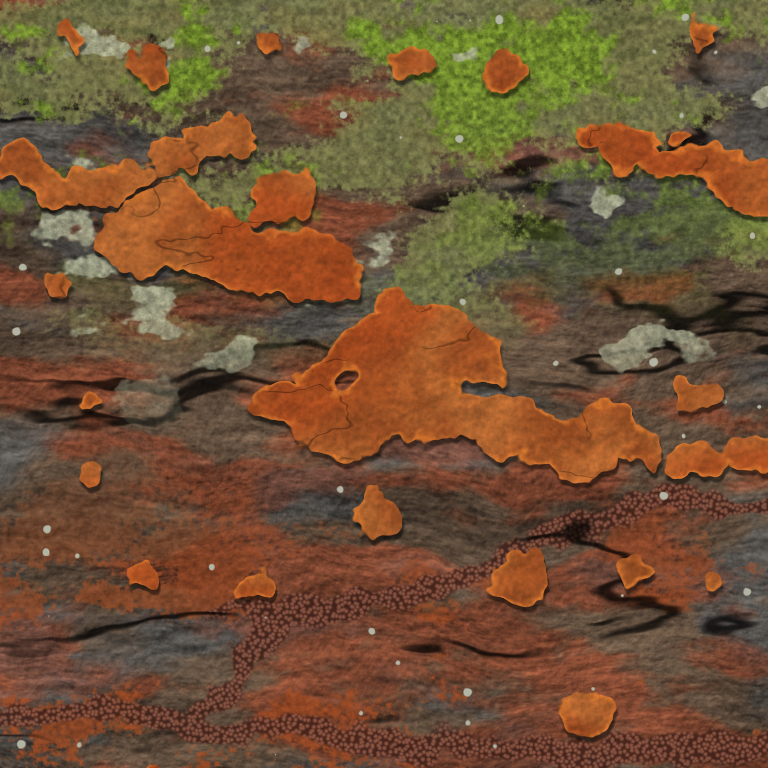
This texture is drawn by a Shadertoy shader. Its source:

```glsl
float hash(vec2 p) {
    vec3 q = fract(vec3(p.xyx) * 0.1031);
    q += dot(q, q.yzx + 33.33);
    return fract((q.x + q.y) * q.z);
}

vec2 hash2(vec2 p) { return vec2(hash(p), hash(p + 71.3)); }

float noise(vec2 p) {
    vec2 i = floor(p), f = fract(p);
    f = f * f * (3.0 - 2.0 * f);
    return mix(mix(hash(i), hash(i + vec2(1, 0)), f.x),
               mix(hash(i + vec2(0, 1)), hash(i + vec2(1, 1)), f.x), f.y);
}

float fbm(vec2 p) {
    float sum = 0.0, amp = 0.516;
    for (int i = 0; i < 5; i++) {
        sum += amp * noise(p);
        p = mat2(1.6, 1.2, -1.2, 1.6) * p + 5.7;
        amp *= 0.5;
    }
    return sum;
}

// Distance to the nearest jittered grain centre, in cells
float grains(vec2 p) {
    float d = 1.0;
    for (int k = 0; k < 9; k++) {
        vec2 cell = floor(p) + vec2(k % 3 - 1, k / 3 - 1);
        d = min(d, length(p - cell - hash2(cell)));
    }
    return d;
}

float blob(vec2 p, vec2 centre, vec2 radius) {
    return (length((p - centre) / radius) - 1.0) * min(radius.x, radius.y);
}

// Row of overlapping blobs from a to b
float chain(vec2 p, vec2 a, vec2 b, vec2 radiusA, vec2 radiusB, int count) {
    float d = 1.0;
    for (int i = 0; i < count; i++) {
        float t = float(i) / float(count - 1);
        vec2 jitter = hash2(a * 90.0 + float(i) * 3.7) - 0.5;
        vec2 radius = mix(radiusA, radiusB, t) * (1.0 + 0.4 * jitter.x);
        d = min(d, blob(p, mix(a, b, t) + jitter * vec2(0.02, 0.03), radius));
    }
    return d;
}

// Signed distance to the orange crust, negative inside
float crust(vec2 p) {
    vec2 w = p + 0.065 * (vec2(fbm(p * 9.0), fbm(p * 9.0 + 31.0)) - 0.5);
    w += 0.014 * (vec2(noise(p * 60.0), noise(p * 60.0 + 17.0)) - 0.5);
    float d = blob(w, vec2(0.52, 0.52), vec2(0.135, 0.085));
    d = min(d, chain(w, vec2(0.39, 0.46), vec2(0.98, 0.4), vec2(0.065, 0.04), vec2(0.036, 0.024), 10));
    d = min(d, chain(w, vec2(0.18, 0.71), vec2(0.44, 0.64), vec2(0.055, 0.038), vec2(0.05, 0.04), 6));
    d = min(d, chain(w, vec2(0.03, 0.77), vec2(0.17, 0.75), vec2(0.04, 0.028), vec2(0.035, 0.024), 4));
    d = min(d, chain(w, vec2(0.23, 0.79), vec2(0.31, 0.84), vec2(0.035, 0.025), vec2(0.035, 0.03), 3));
    d = min(d, chain(w, vec2(0.78, 0.81), vec2(1.0, 0.74), vec2(0.035, 0.018), vec2(0.045, 0.024), 6));
    d = max(d, -blob(w, vec2(0.44, 0.515), vec2(0.012, 0.018)));
    d = max(d, -blob(w, vec2(0.63, 0.49), vec2(0.028, 0.01)));
    for (int k = 0; k < 9; k++) {
        vec2 cell = floor(w * 7.0) + vec2(k % 3 - 1, k / 3 - 1);
        vec2 r = hash2(cell + 12.0);
        vec2 radius = mix(0.012, 0.042, r.y * r.y) * vec2(1.15, 0.95);
        float rare = cell.y < 2.0 ? 0.3 : 0.58;
        if (r.x < rare) d = min(d, blob(w, (cell + 0.2 + 0.6 * hash2(cell + 40.0)) / 7.0, radius));
    }
    return d + 0.004 * (noise(p * 130.0) - 0.5);
}

float barkHeight(vec2 p) {
    return 0.5 * fbm(p * vec2(5, 15)) + 0.35 * fbm(p * vec2(26, 85) + 7.0) + 0.2 * fbm(p * 130.0);
}

void mainImage(out vec4 fragColor, in vec2 fragCoord) {
    vec2 p = fragCoord / iResolution.y;
    vec2 q = p + 0.07 * (vec2(fbm(p * 4.0), fbm(p * 4.0 + 9.0)) - 0.5);
    float fine = fbm(p * 170.0);
    float blotch = fbm(p * vec2(5, 9) + 20.0);

    // Bark with horizontal fibres, lit from above
    float height = barkHeight(q);
    float light = height - barkHeight(q + vec2(-0.001, 0.003));
    float tone = 0.45 + 1.3 * (height - 0.52) + 1.9 * light + 0.35 * (fine - 0.5);
    vec3 col = mix(vec3(0.19, 0.15, 0.12), vec3(0.54, 0.44, 0.35), clamp(tone, 0.0, 1.0));
    col = mix(col, col.ggg * vec3(1.06, 1.02, 0.97), smoothstep(0.48, 0.65, fbm(q * vec2(5, 12) + 50.0)));

    // Reddish and orange stains, mostly low down
    float low = smoothstep(0.5, 0.1, p.y);
    float stain = smoothstep(0.5, 0.66, fbm(q * vec2(7, 16) + 80.0) + 0.05 * low);
    col = mix(col, col * vec3(1.3, 0.9, 0.78), stain);
    float rust = smoothstep(0.56, 0.66, fbm(q * vec2(7, 13) + 33.0) + 0.25 * (fine - 0.5)) * low;
    col = mix(col, vec3(0.57, 0.27, 0.13) * (0.75 + 0.5 * fine), 0.85 * rust);

    // Granular red-brown veins
    vec2 v = p + 0.08 * (vec2(fbm(p * 7.0 + 3.0), fbm(p * 7.0 + 14.0)) - 0.5);
    float upper = abs(v.y - mix(0.22, 0.35, smoothstep(0.4, 1.0, v.x))) + 0.3 * max(0.36 - v.x, 0.0);
    float lower = abs(v.y - 0.07 + 0.05 * v.x);
    float branch = abs(v.x - 0.28 - 0.6 * (v.y - 0.07)) + max(abs(v.y - 0.14) - 0.08, 0.0);
    float vein = min(min(upper, lower), branch) + 0.02 * (noise(p * 45.0) - 0.5);
    float grain = grains(p * 170.0);
    vec3 veinColor = mix(vec3(0.54, 0.33, 0.26), vec3(0.25, 0.13, 0.1), smoothstep(0.1, 0.75, grain));
    col = mix(col, veinColor, 0.9 * smoothstep(0.022, 0.013, vein));

    // Deep cracks
    float crack = abs(fbm(q * vec2(1.8, 8) + 3.0) - 0.5);
    float open = smoothstep(0.4, 0.55, noise(p * vec2(5, 9) + 60.0));
    col *= 1.0 - 0.72 * open * smoothstep(0.028, 0.004, crack);

    // Moss film, bright fronds and pale lichen
    float high = smoothstep(0.52, 0.95, p.y);
    float moss = smoothstep(0.56, 0.64, blotch + 0.09 * high + 0.15 * (fine - 0.5)) * smoothstep(0.5, 0.65, p.y);
    col = mix(col, vec3(0.46, 0.47, 0.28) * (0.65 + 0.7 * fine), 0.8 * moss);
    float frond = smoothstep(0.55, 0.68, fbm(p * vec2(8, 13) + 90.0) + 0.3 * (fbm(p * 75.0) - 0.5)) * high;
    col = mix(col, vec3(0.43, 0.53, 0.17) * (0.55 + 0.9 * fine), frond);
    float lichen = smoothstep(0.68, 0.72, fbm(p * vec2(10, 15) + 130.0)) * smoothstep(0.4, 0.6, p.y);
    col = mix(col, vec3(0.65, 0.66, 0.55) * (0.7 + 0.6 * fine), 0.85 * lichen);

    // White specks
    vec2 cell = floor(p * 24.0);
    vec2 speck = fract(p * 24.0) - 0.25 - 0.5 * hash2(cell + 5.0);
    float speckSize = 0.14 * hash(cell + 8.0) + 0.04 * (noise(p * 200.0) - 0.5);
    float isSpeck = step(0.9, hash(cell + 2.0));
    col = mix(col, vec3(0.7, 0.71, 0.64), isSpeck * smoothstep(0.03, -0.03, length(speck) - speckSize));

    // Orange crust with cast shadow, soft relief and bright ragged rim
    float d = crust(p);
    float shade = smoothstep(0.003, -0.003, crust(p + vec2(-0.002, 0.007)));
    col *= 1.0 - 0.5 * shade;
    float relief = fbm(q * 17.0) - fbm((q + vec2(-0.002, 0.004)) * 17.0);
    vec3 orange = mix(vec3(0.61, 0.31, 0.14), vec3(0.7, 0.4, 0.19), smoothstep(0.35, 0.65, fbm(p * 11.0 + 44.0)));
    orange = mix(orange, vec3(0.64, 0.27, 0.11), 0.7 * smoothstep(0.52, 0.7, noise(p * 6.0 + 15.0)));
    orange *= 0.98 + 1.5 * relief + 0.3 * (fine - 0.5);
    float crease = abs(fbm(q * vec2(6, 9) + 66.0) - 0.5);
    orange *= 1.0 - 0.3 * smoothstep(0.012, 0.0, crease) * smoothstep(0.45, 0.6, noise(p * 12.0));
    float rim = smoothstep(-0.008, -0.001, d) * smoothstep(0.25, 0.65, noise(p * 28.0 + 9.0));
    orange = mix(orange, vec3(0.83, 0.46, 0.18) * (0.8 + 0.4 * fine), 0.8 * rim);
    col = mix(col, orange, smoothstep(0.0012, -0.0012, d));

    fragColor = vec4(clamp(col, 0.0, 1.0), 1.0);
}
```
